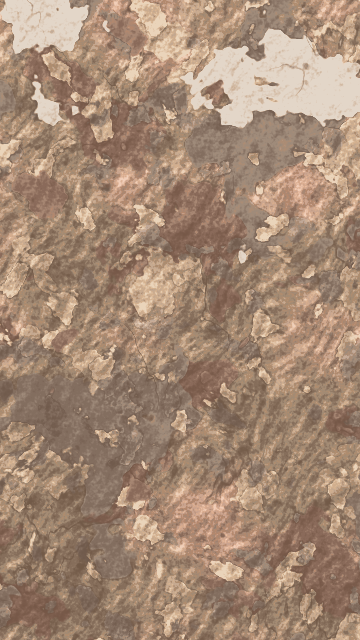
Give the GLSL for this texture, as a WebGL 1 fragment shader.

```glsl
precision highp float;
// Weathered slate: flaking plates of ochre, rust, taupe and pale mineral.
// Thresholded gradient noise stacks the plates with lit rims and shadows;
// tone is summed as relief, streaks and grain, then mapped to a stone ramp.

uniform vec2 u_resolution;

// Stone ramp, dark to pale
const vec3 DEEP  = vec3(0.44, 0.35, 0.29);
const vec3 UMBER = vec3(0.52, 0.43, 0.37);
const vec3 TAUPE = vec3(0.63, 0.545, 0.475);
const vec3 TAN   = vec3(0.68, 0.55, 0.45);
const vec3 DUST  = vec3(0.76, 0.66, 0.59);
const vec3 SAND  = vec3(0.82, 0.69, 0.58);
const vec3 CREAM = vec3(0.91, 0.83, 0.76);

// Mineral tints
const vec3 OCHRE = vec3(1.01, 1.00, 0.96);
const vec3 RUST  = vec3(1.04, 0.97, 0.95);
const vec3 GREY  = vec3(0.98, 1.01, 1.03);
const vec3 PLAIN = vec3(0.99, 1.00, 1.01);

// Lengths as parts of the canvas width
const float EDGE = 0.0025;
const float RIM = 0.004;
const float SHADOW = 0.008;
const vec2 LIGHT = vec2(-0.004, 0.006);

const float BASE_TONE = -0.15;
const float BROAD_GAIN = 1.3;
const float RELIEF_GAIN = 2.7;
const float STREAK_GAIN = 2.0;
const float GRAIN_GAIN = 1.0;
const float STREAK_ANGLE = 0.95;

struct Stone { float tone; float rough; vec3 tint; };

vec2 gradientAt(vec2 cell) {
  vec2 k = vec2(dot(cell, vec2(127.1, 311.7)), dot(cell, vec2(269.5, 183.3)));
  return 2.0 * fract(sin(k) * 43758.55) - 1.0;
}

float noise(vec2 p) {
  vec2 i = floor(p), f = fract(p);
  vec2 u = f * f * f * (f * (f * 6.0 - 15.0) + 10.0);
  vec2 e = vec2(1.0, 0.0);
  float low = mix(dot(gradientAt(i), f), dot(gradientAt(i + e), f - e), u.x);
  float high = mix(dot(gradientAt(i + e.yx), f - e.yx),
                   dot(gradientAt(i + 1.0), f - 1.0), u.x);
  return mix(low, high, u.y);
}

float fbm(vec2 p) {
  float sum = 0.0, amp = 1.0;
  for (int i = 0; i < 5; i++) {
    sum += amp * noise(p);
    p = mat2(1.6, 1.2, -1.2, 1.6) * p + 7.3;
    amp *= 0.5;
  }
  return sum;
}

// Lays one plate over the stone; a higher level covers less area.
void layPlate(inout Stone s, vec2 p, float seed, float scale, float level, Stone plate) {
  float d = (fbm(p * scale + seed) - level) / (scale * 1.5);
  float cover = smoothstep(-EDGE, EDGE, d);
  float worn = smoothstep(-0.35, 0.25, noise(p * 9.0 + seed));
  s.tone -= 1.1 * worn * smoothstep(-SHADOW, 0.0, d);
  s.tone = mix(s.tone, plate.tone, cover);
  s.tone += 0.9 * worn * cover * exp(-max(d, 0.0) / RIM);
  s.rough = mix(s.rough, plate.rough, cover);
  s.tint = mix(s.tint, plate.tint, cover);
}

float part(float a, float b, float t) { return clamp((t - a) / (b - a), 0.0, 1.0); }

vec3 stoneRamp(float t) {
  vec3 c = mix(DEEP, UMBER, part(0.0, 0.13, t));
  c = mix(c, TAUPE, part(0.18, 0.38, t));
  c = mix(c, TAN, part(0.42, 0.56, t));
  c = mix(c, DUST, part(0.59, 0.70, t));
  c = mix(c, SAND, part(0.72, 0.83, t));
  return mix(c, CREAM, part(0.83, 0.93, t));
}

void main() {
  vec2 p = gl_FragCoord.xy / u_resolution.x;
  float height = gl_FragCoord.y / u_resolution.y;
  vec2 q = p + 0.05 * vec2(noise(p * 5.0), noise(p * 5.0 + 31.0));

  // Broad plates, lowest first
  float broad = fbm(p * 2.6 + 4.0);
  vec3 ground = mix(OCHRE, RUST, smoothstep(-0.1, 0.4, broad));
  Stone s = Stone(0.1, 1.0, ground);
  layPlate(s, q, 12.0, 3.2, 0.14, Stone(-0.75, 0.9, RUST));
  layPlate(s, q, 83.0, 2.3, 0.16, Stone(-0.45, 0.35, PLAIN));

  // Small flakes, by turns light and dark
  for (int i = 0; i < 4; i++) {
    float k = float(i);
    float light = mod(k + 1.0, 2.0);
    float tone = mix(-0.6, 0.75, light) + 0.6 * noise(p * 6.0 + k * 13.0);
    layPlate(s, q, 47.0 + 19.0 * k, 5.5 + 1.7 * k, 0.24 + 0.03 * k,
             Stone(tone, 0.9, mix(PLAIN, OCHRE, light)));
  }
  layPlate(s, q, 29.0, 4.2, 0.36, Stone(-0.65, 0.5, RUST));
  float paleLevel = mix(0.62, 0.15, smoothstep(0.45, 0.9, height));
  layPlate(s, q, 95.0, 3.6, paleLevel, Stone(1.5, 0.4, GREY));

  // Relief, diagonal streaks, grain and pits
  float relief = fbm(q * 13.0) - fbm((q + LIGHT) * 13.0);
  float c = cos(STREAK_ANGLE), a = sin(STREAK_ANGLE);
  vec2 along = mat2(c, -a, a, c) * q;
  float streak = fbm(along * vec2(13.0, 38.0));
  float grain = noise(p * 95.0) + 0.7 * noise(p * 170.0 + 9.0);
  float pits = smoothstep(0.22, 0.5, noise(q * 42.0 + 17.0));
  float z = BASE_TONE + s.tone + BROAD_GAIN * broad * s.rough + 0.4 * (height - 0.4);
  z += s.rough * (RELIEF_GAIN * relief + STREAK_GAIN * streak - 1.3 * pits);
  z += GRAIN_GAIN * grain * mix(0.35, 1.0, s.rough);

  // Sparse hairline cracks
  float crack = abs(fbm(q * vec2(3.4, 2.2) + 70.0)) / 4.5;
  float broken = smoothstep(0.05, 0.3, noise(p * 3.0 + 55.0));
  z -= 1.3 * broken * (1.0 - smoothstep(0.0, 0.004, crack));

  float t = 1.0 / (1.0 + exp(-1.7 * z));
  gl_FragColor = vec4(stoneRamp(t) * s.tint, 1.0);
}
```
